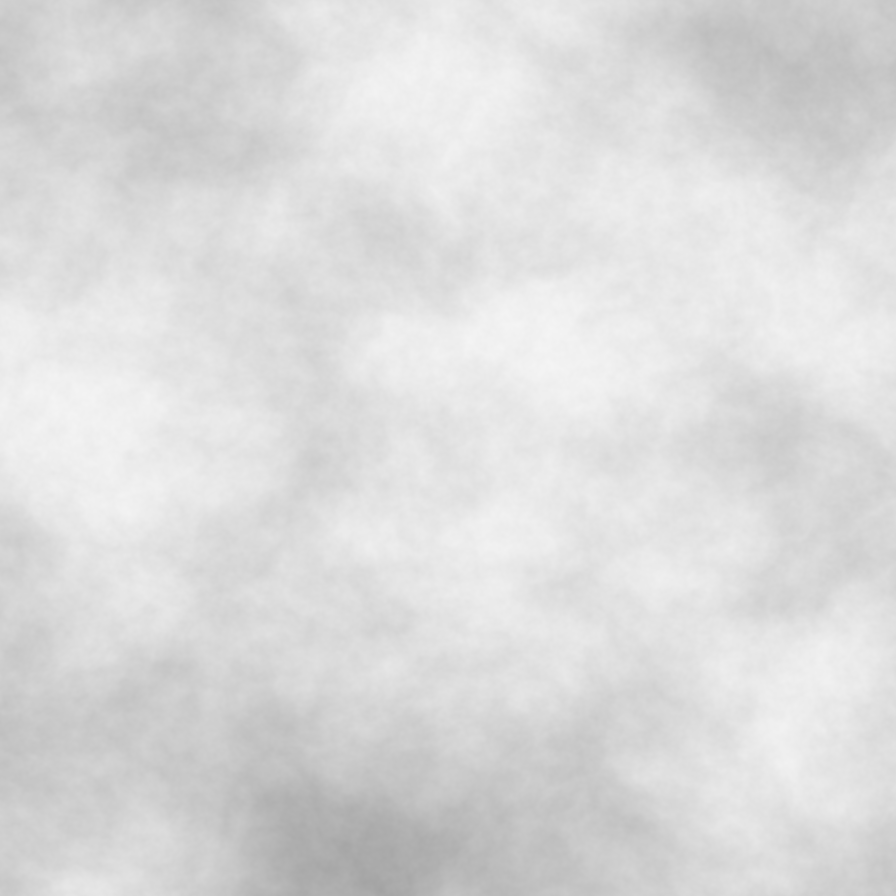
Write a Shadertoy shader that draws this texture.

```glsl
// Pale grey mist: soft, cloudy mottling with a fine fibrous grain, brightest mid-canvas.
// Rotated octaves of gradient noise, barely warped, are laid over a broad
// shading that darkens the rim and the lower part; highlights roll off softly.

const float BASE_LIGHT = 0.901;
const float PEAK_LIGHT = 0.95;
const float CLOUD_CONTRAST = 0.175;
const float GRAIN_CONTRAST = 0.016;
const float RIM_DEPTH = 0.07;
const float LOW_SHADOW_DEPTH = 0.17;

// Pseudo-random unit vector for a lattice point
vec2 latticeGradient(vec2 cell) {
    vec3 h = fract(vec3(cell.xyx) * vec3(0.1031, 0.1030, 0.0973));
    h += dot(h, h.yzx + 33.33);
    float angle = 6.28318 * fract((h.x + h.y) * h.z);
    return vec2(cos(angle), sin(angle));
}

// Gradient noise with quintic blending, centred on zero
float gradientNoise(vec2 p) {
    vec2 cell = floor(p);
    vec2 f = p - cell;
    vec2 blend = f * f * f * (f * (f * 6.0 - 15.0) + 10.0);
    vec2 e = vec2(1.0, 0.0);
    float a = dot(latticeGradient(cell), f);
    float b = dot(latticeGradient(cell + e.xy), f - e.xy);
    float c = dot(latticeGradient(cell + e.yx), f - e.yx);
    float d = dot(latticeGradient(cell + e.xx), f - e.xx);
    return mix(mix(a, b, blend.x), mix(c, d, blend.x), blend.y);
}

// Sum of octaves, each one rotated to hide the lattice
float fractalNoise(vec2 p, int octaves, float gain) {
    const mat2 turn = mat2(0.8, 0.6, -0.6, 0.8);
    float sum = 0.0;
    float amplitude = 1.0;
    for (int i = 0; i < octaves; i++) {
        sum += amplitude * gradientNoise(p);
        p = turn * p * 2.03 + vec2(17.3, 9.1);
        amplitude *= gain;
    }
    return sum;
}

// Cloud pattern, slightly wider than tall, with faintly frayed edges
float clouds(vec2 uv, vec2 frequency) {
    vec2 p = uv * frequency + vec2(41.0, 23.0);
    vec2 warp = vec2(gradientNoise(p * 2.0 + 5.2), gradientNoise(p * 2.0 + 71.7));
    return fractalNoise(p + 0.08 * warp, 7, 0.59);
}

// Elliptical falloff: one at the centre, fading to zero
float softSpot(vec2 uv, vec2 centre, vec2 radius) {
    vec2 d = (uv - centre) / radius;
    return exp(-dot(d, d));
}

// Smooth ceiling that compresses values close to the peak
float rollOff(float value, float peak, float softness) {
    return peak - softness * log(1.0 + exp((peak - value) / softness));
}

void mainImage(out vec4 fragColor, in vec2 fragCoord) {
    vec2 uv = fragCoord / iResolution.xy;

    // Broad shading
    float rim = smoothstep(0.25, 0.7, length(uv - vec2(0.5, 0.57)));
    float lowShadow = softSpot(uv, vec2(0.5, 0.07), vec2(0.3, 0.17));
    float light = BASE_LIGHT - RIM_DEPTH * rim - LOW_SHADOW_DEPTH * lowShadow;

    // Cloud mottling
    light += CLOUD_CONTRAST * clouds(uv, vec2(2.1, 2.6));
    light = rollOff(light, PEAK_LIGHT, 0.025);

    // Fine grain, added last so that highlights keep it
    light += GRAIN_CONTRAST * fractalNoise(uv * 45.0 + 130.0, 3, 0.7);

    fragColor = vec4(vec3(light), 1.0);
}
```
